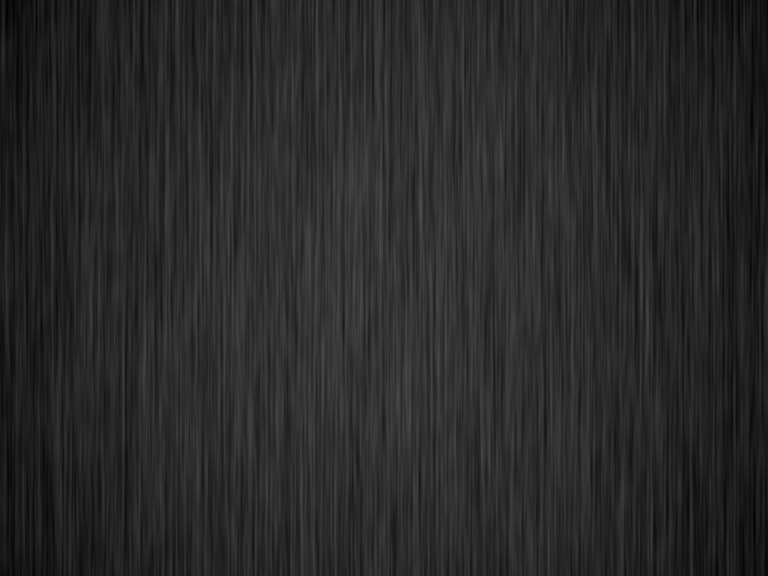
Reproduce this texture procedurally as a WebGL 1 fragment shader.

```glsl
precision highp float;
// Draws dark brushed metal: fine vertical streaks under a soft vignette.

uniform vec2 u_resolution;

// Brightness at the centre, and how much is lost towards the sides and the top/bottom.
const float CENTRE_LEVEL = 0.206;
const vec2 EDGE_FALLOFF = vec2(0.100, 0.040);
const vec3 METAL_TINT = vec3(1.0, 1.0, 1.0);

// Noise cells per canvas height (across, along) for each layer of streaks.
const vec2 HAIR_CELLS = vec2(263.0, 15.0);
const vec2 FINE_CELLS = vec2(217.0, 5.0);
const vec2 MEDIUM_CELLS = vec2(157.0, 2.2);
const vec2 BROAD_CELLS = vec2(83.0, 1.3);

const float HAIR_STRENGTH = 0.062;
const float FINE_STRENGTH = 0.082;
const float MEDIUM_STRENGTH = 0.082;
const float BROAD_STRENGTH = 0.040;

// Streak contrast at the darkest edge, relative to the centre.
const float EDGE_CONTRAST = 0.75;

const float TAU = 6.2831853;

float hash(vec2 p) {
    vec3 q = fract(vec3(p.xyx) * 0.1031);
    q += dot(q, q.yzx + 33.33);
    return fract((q.x + q.y) * q.z);
}

float fade(float t) {
    return t * t * t * (t * (t * 6.0 - 15.0) + 10.0);
}

float cornerGradient(vec2 cell, vec2 offset, float seed) {
    float angle = TAU * hash(cell + seed);
    return dot(vec2(cos(angle), sin(angle)), offset);
}

// Gradient noise along one lattice column, shifted so that rows never line up.
float columnNoise(float column, float dx, float y, float seed) {
    float shifted = y + 8.0 * hash(vec2(column, seed));
    float row = floor(shifted);
    float dy = shifted - row;
    float lower = cornerGradient(vec2(column, row), vec2(dx, dy), seed);
    float upper = cornerGradient(vec2(column, row + 1.0), vec2(dx, dy - 1.0), seed);
    return mix(lower, upper, fade(dy));
}

float streakNoise(vec2 p, float seed) {
    float column = floor(p.x);
    float dx = p.x - column;
    float left = columnNoise(column, dx, p.y, seed);
    float right = columnNoise(column + 1.0, dx - 1.0, p.y, seed);
    return mix(left, right, fade(dx));
}

void main() {
    vec2 position = gl_FragCoord.xy / u_resolution.y;
    vec2 centred = 2.0 * gl_FragCoord.xy / u_resolution - 1.0;

    // Soft light in the middle
    float level = CENTRE_LEVEL - dot(EDGE_FALLOFF, centred * centred);

    // Layered streaks: short hairlines over longer scratches
    float streaks = HAIR_STRENGTH * streakNoise(position * HAIR_CELLS, 29.0)
                  + FINE_STRENGTH * streakNoise(position * FINE_CELLS, 17.0)
                  + MEDIUM_STRENGTH * streakNoise(position * MEDIUM_CELLS, 53.0)
                  + BROAD_STRENGTH * streakNoise(position * BROAD_CELLS, 91.0);
    float contrast = mix(EDGE_CONTRAST, 1.0, level / CENTRE_LEVEL);

    float brightness = max(level + contrast * streaks, 0.0);
    gl_FragColor = vec4(METAL_TINT * brightness, 1.0);
}
```
